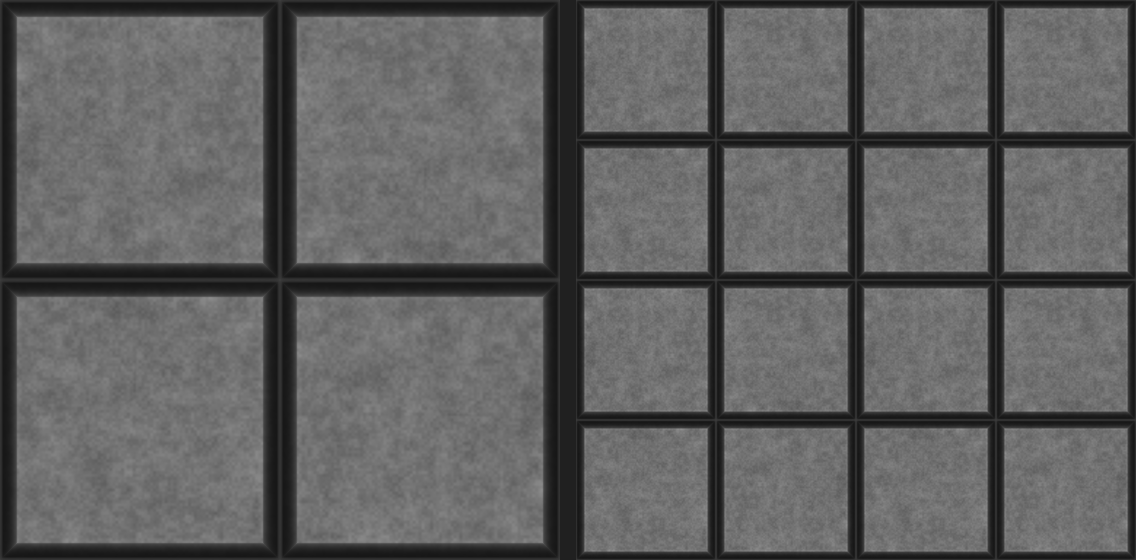
Left: one tile. Right: repeated 2 by 2.
Give the GLSL for this texture, as a WebGL 1 fragment shader.

```glsl
precision highp float;
// Two by two grey stone tiles in dark bevelled frames with a thin light joint.
// One weathered face (layered noise, soft cellular stains, a faint scratch)
// is turned by quarter turns from tile to tile so the wear varies.

uniform vec2 u_resolution;

const float TILES = 2.0;          // repeats across and down
const float BEVEL = 0.0605;       // frame width in tile units
const vec3 STONE = vec3(0.443);
const vec3 FRAME = vec3(0.088);

// Random value per lattice cell, wrapping after a whole period
float hash(vec2 cell, float period) {
  vec2 c = mod(cell, period);
  vec3 q = fract(c.xyx * vec3(0.1031, 0.1030, 0.0973) + period * 0.0137);
  q += dot(q, q.yzx + 33.33);
  return fract((q.x + q.y) * q.z);
}

// Smooth value noise, centred on zero
float valueNoise(vec2 p, float period) {
  vec2 g = p * period;
  vec2 i = floor(g);
  vec2 f = fract(g);
  f = f * f * (3.0 - 2.0 * f);
  float low = mix(hash(i, period), hash(i + vec2(1.0, 0.0), period), f.x);
  float high = mix(hash(i + vec2(0.0, 1.0), period), hash(i + 1.0, period), f.x);
  return mix(low, high, f.y) - 0.5;
}

// Soft stains: one jittered round blot of random strength per cell
float stains(vec2 p, float period) {
  vec2 g = p * period;
  vec2 i = floor(g);
  float sum = 0.0;
  for (int y = -1; y <= 1; y++) {
    for (int x = -1; x <= 1; x++) {
      vec2 c = i + vec2(float(x), float(y));
      vec2 jitter = vec2(hash(c + 0.37, period), hash(c + 0.71, period));
      vec2 d = g - c - 0.2 - 0.6 * jitter;
      float strength = hash(c, period);
      sum += strength * strength * exp(-7.0 * dot(d, d));
    }
  }
  return sum;
}

// Grain from cloudy to fine
float grain(vec2 p) {
  float sum = 0.0;
  float period = 12.0;
  for (int k = 0; k < 4; k++) {
    sum += valueNoise(p, period);
    period *= 2.0;
  }
  return sum;
}

float segmentDistance(vec2 p, vec2 a, vec2 b) {
  vec2 ab = b - a;
  return length(p - a - ab * clamp(dot(p - a, ab) / dot(ab, ab), 0.0, 1.0));
}

// Turn a centred tile position by a quarter turn chosen by its cell
vec2 turnTile(vec2 p, vec2 cell) {
  vec2 turned = abs(cell.x - cell.y) < 0.5 ? vec2(p.y, -p.x) : p;
  return turned * (cell.y * 2.0 - 1.0);
}

// Brightness offset of the weathered stone
float wear(vec2 p) {
  float scratch = min(segmentDistance(p, vec2(-0.24, -0.014), vec2(-0.08, -0.020)),
                      segmentDistance(p, vec2(-0.08, -0.020), vec2(-0.06, -0.050)));
  float cut = 1.0 - smoothstep(0.001, 0.008, scratch);
  return 0.052 * grain(p + 0.5) - 0.045 * (stains(p + 0.5, 7.0) - 0.2) - 0.016 * cut;
}

// Frame shade over t: 0 at the joint, 1 at the stone; miter lights the corners
vec3 frameShade(float t, float miter) {
  float joint = 1.0 - smoothstep(0.03, 0.22, t);
  float slope = pow(min(t, 1.0), 3.0);
  return FRAME + 0.11 * joint + 0.21 * slope + 0.035 * miter;
}

void main() {
  vec2 uv = gl_FragCoord.xy / u_resolution * TILES;
  vec2 cell = mod(floor(uv), 2.0);
  vec2 p = fract(uv) - 0.5;

  // Distance to the joint and closeness to the mitred diagonal
  vec2 edge = 0.5 - abs(p);
  float t = min(edge.x, edge.y) / BEVEL;
  float miter = exp(-abs(edge.x - edge.y) / 0.007);

  // Stone with a slightly worn, lighter rim
  float texture = wear(turnTile(p, cell));
  float rim = 1.0 - smoothstep(1.02, 1.4, t);
  vec3 stone = STONE + texture + 0.025 * rim;

  // Frame with faint grain that fades out at the joint
  vec3 frame = frameShade(t, miter) + 0.3 * texture * min(t, 1.0);

  gl_FragColor = vec4(mix(frame, stone, smoothstep(0.94, 1.06, t)), 1.0);
}
```
